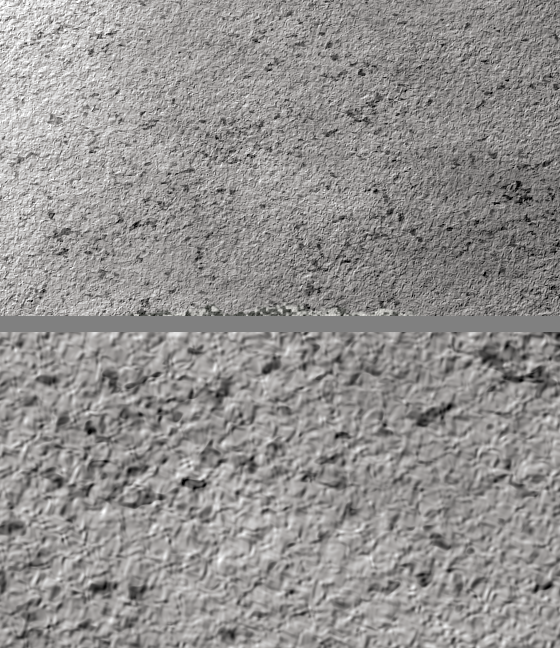
Top, the full canvas; bottom, a detail of the centre.
This texture is drawn by a Shadertoy shader. Its source:

```glsl
// Rough grey cement plaster, raked by light from the upper left, with a crumbling lower edge.
#define GRAIN_SCALE 56.0
#define RELIEF 0.48
#define LIGHT_STEP 0.0032
#define PIT_DARKNESS 0.30
#define STAIN 0.22
#define MOTTLE 0.12
#define BASE_TONE 0.495
#define GLOW 0.15
#define EDGE_HEIGHT 0.024
#define WARM_TINT vec3(1.014, 0.997, 0.987)
#define LIME vec3(0.82, 0.82, 0.80)
#define DAMP vec3(0.24, 0.25, 0.23)

const mat2 TURN_DOUBLE = mat2(1.6, 1.2, -1.2, 1.6);

float hash(vec2 p) {
    return fract(sin(dot(p, vec2(127.1, 311.7))) * 43758.5453);
}

float noise(vec2 p) {
    vec2 cell = floor(p), f = fract(p);
    f = f * f * (3.0 - 2.0 * f);
    float low = mix(hash(cell), hash(cell + vec2(1.0, 0.0)), f.x);
    float high = mix(hash(cell + vec2(0.0, 1.0)), hash(cell + 1.0), f.x);
    return mix(low, high, f.y);
}

float fbm(vec2 p) {
    float sum = 0.0, weight = 0.5;
    for (int i = 0; i < 4; i++) {
        sum += weight * noise(p);
        p = TURN_DOUBLE * p + 17.3;
        weight *= 0.5;
    }
    return sum / 0.9375;
}

vec2 ragged(vec2 p) {
    return p + 0.005 * (vec2(noise(p * 80.0), noise(p * 80.0 + 9.0)) - 0.5);
}

// Plaster surface: small lumps down to sand grains
float surface(vec2 p) {
    vec2 q = TURN_DOUBLE * ragged(p) * GRAIN_SCALE * 0.5;
    float height = 0.0, weight = 1.0;
    for (int i = 0; i < 3; i++) {
        height += weight * noise(q);
        q = TURN_DOUBLE * q + 11.7;
        weight *= 0.8;
    }
    return height;
}

// Small ragged crevices, slightly slanted and gathered in loose clusters
float pits(vec2 p) {
    vec2 q = ragged(p);
    q = vec2(0.95 * q.x + 0.3 * q.y, 1.5 * (0.95 * q.y - 0.3 * q.x));
    float cluster = fbm(p * vec2(5.0, 8.0) + 31.0) - 0.5;
    float hole = 0.5 * noise(q * 44.0 + 5.0) + 0.5 * noise(TURN_DOUBLE * q * 48.0 + 23.0);
    return smoothstep(0.64, 0.86, hole + 0.35 * cluster);
}

// Broad fall of light, horizontal trowel stains and mottling
float wallTone(vec2 uv, vec2 p) {
    vec2 fromLamp = (uv - vec2(0.0, 0.80)) * vec2(2.7, 1.5);
    float tone = BASE_TONE + 0.18 * (1.0 - uv.x) + GLOW * exp(-dot(fromLamp, fromLamp));
    tone += STAIN * (fbm(p * vec2(2.0, 5.0) + 3.0) - 0.5);
    tone += MOTTLE * (fbm(ragged(p) * vec2(14.0, 20.0) + 40.0) - 0.5);
    return tone;
}

// Lime crumbs and damp gaps along part of the lower border
vec3 crumbleEdge(vec3 color, vec2 uv, vec2 p, float shade) {
    float span = smoothstep(0.20, 0.25, uv.x) * (1.0 - smoothstep(0.71, 0.77, uv.x));
    float top = EDGE_HEIGHT * (0.2 + 1.4 * noise(vec2(p.x * 18.0, 2.0)));
    top += 0.018 * (noise(p * 90.0) - 0.5);
    float mask = span * (1.0 - smoothstep(top - 0.007, top + 0.006, p.y));
    float crumbs = 0.6 * noise(p * 110.0 + 8.0) + 0.4 * noise(p * vec2(12.0, 18.0));
    vec3 debris = mix(DAMP, LIME, smoothstep(0.28, 0.60, crumbs)) + 0.5 * shade;
    return mix(color, debris, mask * 0.8);
}

void mainImage(out vec4 fragColor, in vec2 fragCoord) {
    vec2 uv = fragCoord / iResolution.xy;
    vec2 p = fragCoord / iResolution.y;

    // Slopes facing the lamp brighten, the far sides fall into shadow
    vec2 toLamp = normalize(vec2(-0.7, 0.8));
    float slope = surface(p) - surface(p + LIGHT_STEP * toLamp);
    float roughness = 0.6 + 0.8 * fbm(p * vec2(4.0, 6.0) + 60.0);
    float shade = RELIEF * roughness * slope;
    shade *= shade < 0.0 ? 1.2 : 0.85;

    float tone = wallTone(uv, p) + shade - PIT_DARKNESS * pits(p);
    vec3 color = tone * mix(WARM_TINT, vec3(1.0), smoothstep(0.6, 0.9, tone));
    color = crumbleEdge(color, uv, p, shade);
    fragColor = vec4(clamp(color, 0.0, 1.0), 1.0);
}
```
